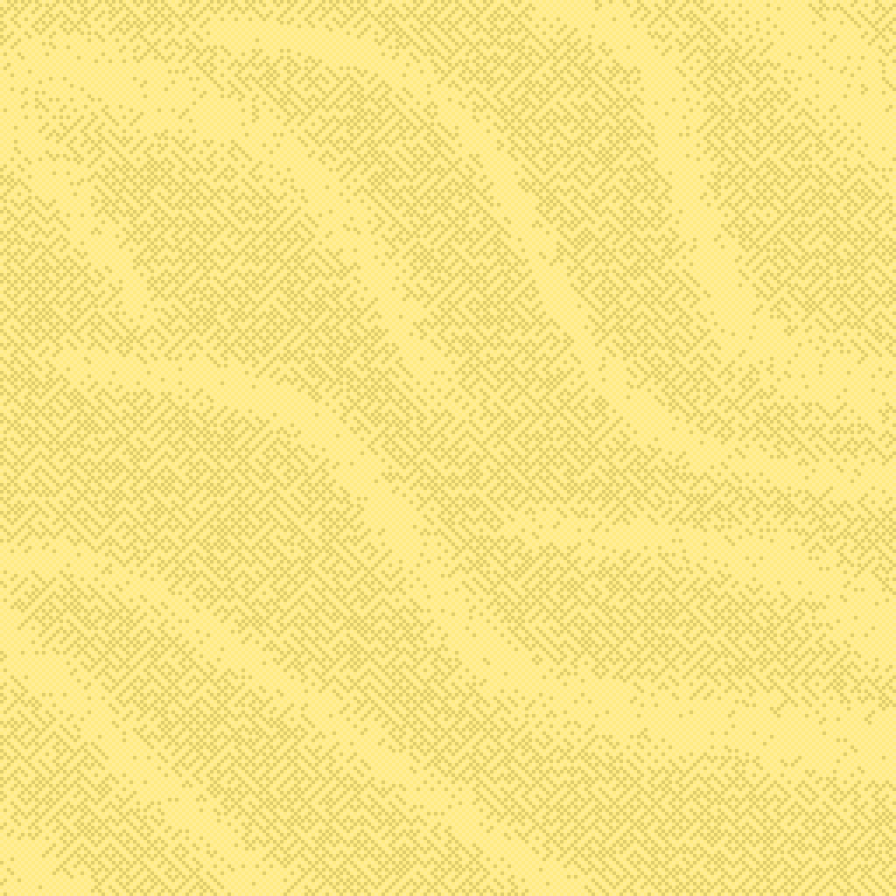
Reproduce this background procedurally as a Shadertoy shader.

```glsl
// Sand-like drifts drawn as a dither on one colour of a fine checkerboard.
// Its dark squares join into a maze turned by 45 degrees; bent strands of
// light thin the maze out until only scattered single squares are left.

#define GRID 256.0
#define SPARSE 0.07
#define DENSE 1.0
#define EXTRA_WALLS 0.42
#define FILLED_PITS 0.10
#define GRAIN 0.16
#define SAND vec3(1.00, 0.92, 0.51)
#define SHADE vec3(0.875, 0.805, 0.435)
#define PALE vec3(1.00, 0.93, 0.60)

float hash(vec2 p) {
    vec3 q = fract(vec3(p.xyx) * 0.1031);
    q += dot(q, q.yzx + 33.33);
    return fract((q.x + q.y) * q.z);
}

float valueNoise(vec2 p) {
    vec2 cell = floor(p);
    vec2 f = fract(p);
    f = f * f * (3.0 - 2.0 * f);
    float low = mix(hash(cell), hash(cell + vec2(1, 0)), f.x);
    float high = mix(hash(cell + vec2(0, 1)), hash(cell + vec2(1, 1)), f.x);
    return mix(low, high, f.y);
}

// One light strand; p.y is the depth below the top edge.
// line: start depth, slope. bend: extra drop, its place, its length.
// width: half widths at both ends of span, the covered x range.
float strand(vec2 p, vec2 line, vec3 bend, vec2 width, vec2 span) {
    float s = tanh((p.x - bend.y) / bend.z);
    float depth = line.x + line.y * p.x + bend.x * (0.5 + 0.5 * s);
    float slope = line.y + bend.x * (1.0 - s * s) * 0.5 / bend.z;
    float dist = abs(p.y - depth) / sqrt(1.0 + slope * slope);
    float along = clamp((p.x - span.x) / (span.y - span.x), 0.0, 1.0);
    float halfWidth = mix(width.x, width.y, along);
    float ends = smoothstep(span.x - 0.05, span.x + 0.05, p.x)
               * (1.0 - smoothstep(span.y - 0.05, span.y + 0.05, p.x));
    return ends * (1.0 - smoothstep(0.15 * halfWidth, 1.9 * halfWidth, dist));
}

// Strongest light of all strands, from the top right to the bottom left
float lightField(vec2 uv) {
    vec2 p = vec2(uv.x, 1.0 - uv.y);
    vec3 straight = vec3(0.0, 0.0, 1.0);
    vec2 full = vec2(-0.1, 1.1);
    float l = strand(p, vec2(-0.86, 1.0), straight, vec2(0.05, 0.065), vec2(0.75, 1.1));
    l = max(l, strand(p, vec2(-0.21, 0.35), vec3(0.30, 0.772, 0.045), vec2(0.022, 0.054), vec2(0.58, 1.1)));
    l = max(l, strand(p, vec2(0.01, 0.10), vec3(0.43, 0.605, 0.11), vec2(0.022, 0.025), vec2(0.22, 1.1)));
    l = max(l, strand(p, vec2(0.06, 0.26), vec3(0.33, 0.44, 0.11), vec2(0.055, 0.022), vec2(0.0, 0.52)));
    l = max(l, strand(p, vec2(0.11, 1.40), straight, vec2(0.045, 0.018), vec2(-0.1, 0.19)));
    l = max(l, strand(p, vec2(0.53, 0.10), vec3(0.12, 0.96, 0.09), vec2(0.017, 0.05), vec2(0.56, 1.1)));
    l = max(l, strand(p, vec2(0.395, 0.12), vec3(0.32, 0.455, 0.105), vec2(0.020, 0.052), vec2(0.04, 1.1)));
    l = max(l, strand(p, vec2(0.725, 0.75), vec3(-0.20, 0.0, 0.12), vec2(0.020, 0.03), full));
    l = max(l, strand(p, vec2(0.70, 1.0), straight, vec2(0.031, 0.026), full));
    l = max(l, strand(p, vec2(0.94, 0.90), straight, vec2(0.036, 0.036), full));
    return l;
}

// Colour of one grid cell
vec3 cellColour(vec2 cell) {
    if (mod(cell.x + cell.y, 2.0) < 0.5) return SAND;

    // Diagonal lattice of the other squares: nodes, walls and pits
    vec2 lattice = floor(0.5 * vec2(cell.x + cell.y, cell.x - cell.y));
    vec2 odd = mod(lattice, 2.0);
    vec2 node = lattice - odd;
    bool isNode = odd.x + odd.y < 0.5;
    bool isPit = odd.x + odd.y > 1.5;

    // Every node grows a wall along one axis; some get the second too
    bool growsAlongX = hash(node + 517.0) < 0.5;
    bool chosen = growsAlongX == (odd.x > 0.5);
    float chance = isPit ? FILLED_PITS : (isNode || chosen ? 1.0 : EXTRA_WALLS);
    bool inMaze = hash(cell + 71.0) < chance;

    // Light decides what part of the maze is kept; nodes last longest
    vec2 uv = (cell + 0.5) / GRID;
    float mottled = GRAIN * (valueNoise(uv * 24.0) - 0.5);
    float kept = max(mix(DENSE, SPARSE, lightField(uv)) + mottled, 0.04);
    if (isNode) kept *= 1.8;
    return inMaze && hash(cell + 311.0) < kept ? SHADE : PALE;
}

void mainImage(out vec4 fragColor, in vec2 fragCoord) {
    // Four samples per pixel smooth the cell edges
    vec3 colour = vec3(0.0);
    for (int i = 0; i < 4; i++) {
        vec2 shift = vec2(i % 2, i / 2) * 0.5 - 0.25;
        vec2 uv = (fragCoord + shift) / iResolution.xy;
        colour += 0.25 * cellColour(floor(uv * GRID));
    }
    fragColor = vec4(colour, 1.0);
}
```
